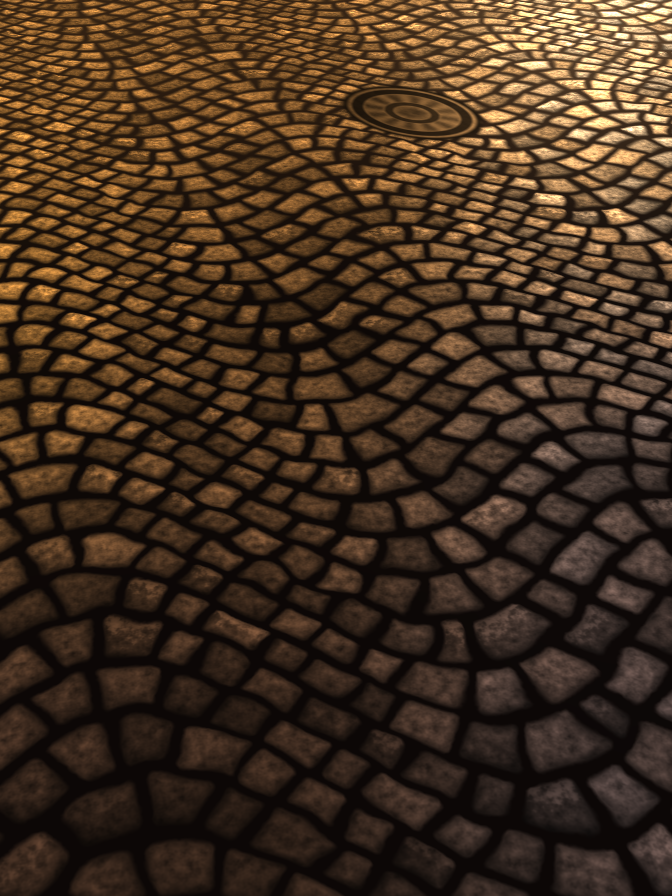
Give the GLSL for this texture, as a Shadertoy shader.

```glsl
// Night street of cobblestones laid in arcs, with a round iron cover and a warm lamp glow.

const float HORIZON = 1.45;   // height of the vanishing line
const float DEPTH = 1.6;      // ground depth scale
const float ROWS = 16.0;      // stone rows per ground unit
const float COLUMNS = 18.0;   // stones per ground unit along a row

vec2 hash2(vec2 p) {
    p = vec2(dot(p, vec2(127.1, 311.7)), dot(p, vec2(269.5, 183.3)));
    return fract(sin(p) * 43758.5);
}

float gradientNoise(vec2 p) {
    vec2 i = floor(p), f = fract(p);
    vec2 s = f * f * (3.0 - 2.0 * f), e = vec2(1.0, 0.0);
    float a = dot(hash2(i) * 2.0 - 1.0, f);
    float b = dot(hash2(i + e.xy) * 2.0 - 1.0, f - e.xy);
    float c = dot(hash2(i + e.yx) * 2.0 - 1.0, f - e.yx);
    float d = dot(hash2(i + e.xx) * 2.0 - 1.0, f - e.xx);
    return mix(mix(a, b, s.x), mix(c, d, s.x), s.y);
}

float fbm(vec2 p) {
    float sum = 0.0, amp = 0.6;
    for (int i = 0; i < 3; i++) {
        sum += amp * gradientNoise(p);
        p = mat2(1.6, 1.2, -1.2, 1.6) * p;
        amp *= 0.55;
    }
    return sum;
}

float roundBox(vec2 p, vec2 halfSize, float radius) {
    vec2 q = abs(p) - halfSize + radius;
    return length(max(q, 0.0)) + min(max(q.x, q.y), 0.0) - radius;
}

float spot(vec2 p, vec2 centre, vec2 size) {
    vec2 q = (p - centre) / size;
    return exp(-dot(q, q));
}

float arcPhase(vec2 g, float frequency, float tilt) {
    return frequency * (g.x + tilt * (g.y - 1.65) + 0.31);
}

// Finds the stone under a ground point: its id, local position and length
void layStones(vec2 g, out vec2 id, out vec2 local, out float len) {
    float frequency = 9.7, tilt = 0.37, bend = 0.95;
    float phase = arcPhase(g, frequency, tilt);
    float rise = bend * sin(phase);
    vec2 grad = vec2(rise, 1.0 + tilt * rise);
    float v = (g.y - bend / frequency * cos(phase)) * ROWS;
    float row = floor(v);

    // Project to the row's centre line so that joints cross it squarely
    vec2 foot = g - grad * (v - row - 0.5) / (ROWS * dot(grad, grad));
    phase = arcPhase(foot, frequency, tilt);
    float u = (foot.x * 1.15 - 0.075 * sin(2.0 * phase) / frequency) * COLUMNS;
    u += hash2(vec2(row, 3.0)).x * 7.0;

    float column = floor(u);
    if (u < column + 0.4 * hash2(vec2(column, row)).x) column -= 1.0;
    float left = column + 0.4 * hash2(vec2(column, row)).x;
    float right = column + 1.0 + 0.4 * hash2(vec2(column + 1.0, row)).x;
    id = vec2(column, row);
    len = right - left;
    local = vec2(u - 0.5 * (left + right), v - row - 0.5);
}

// Lamp light reaching the stones
vec3 streetLight(vec2 p) {
    vec3 c = mix(vec3(0.24, 0.165, 0.12), vec3(0.58, 0.39, 0.19), smoothstep(0.15, 1.0, p.y));
    float cool = smoothstep(-0.1, 0.35, p.x) * (1.0 - smoothstep(0.45, 0.85, p.y));
    c = mix(c, vec3(0.35, 0.28, 0.26), 0.75 * cool);
    c += vec3(0.70, 0.58, 0.44) * spot(p, vec2(0.31, 1.02), vec2(0.19, 0.20));
    c += vec3(0.16, 0.13, 0.10) * spot(p, vec2(0.30, 0.72), vec2(0.18, 0.22));
    c += vec3(0.16, 0.11, 0.03) * spot(p, vec2(-0.38, 0.68), vec2(0.16, 0.24));
    c *= 1.0 - 0.2 * spot(p, vec2(-0.05, 0.65), vec2(0.2, 0.12));
    return c * mix(0.72, 1.0, smoothstep(0.0, 0.4, p.y));
}

vec3 paving(vec2 p, vec3 light, float pixel) {
    float d = HORIZON - p.y;
    vec2 g = vec2(p.x, DEPTH) / d;
    float footprint = ROWS * DEPTH * pixel / (d * d);
    vec2 wobble = vec2(gradientNoise(g * 23.0), gradientNoise(g * 23.0 + 40.0));
    vec2 id, local;
    float len;
    layStones(g + 0.012 * wobble, id, local, len);

    // Stone outline: slight turn, uneven size and rough rim
    vec2 rnd = hash2(id + 17.0), rnd2 = hash2(id + 71.0);
    float turn = (rnd.x - 0.5) * 0.18;
    local += turn * vec2(-local.y, local.x);
    float grain = fbm(g * 95.0);
    vec2 halfSize = vec2(0.5 * len, 0.5) - 0.065 - 0.06 * rnd2;
    float edge = roundBox(local, halfSize, 0.11) + 0.07 * grain;
    float soft = 0.035 + 0.5 * footprint;
    float mask = 1.0 - smoothstep(-soft, soft, edge);

    // Stone face: own tone, tilt towards the lamp, pitted grain and glints
    float tone = 0.68 + 0.55 * rnd.y;
    float tilt = 0.85 + 0.5 * dot(local, rnd2 - vec2(0.5, -0.2));
    float pits = 1.0 + 1.1 * grain / (1.0 + 3.0 * footprint);
    float dome = mix(0.68, 1.08, smoothstep(0.0, 0.18, -edge));
    float glint = smoothstep(0.72, 1.0, rnd2.x) * smoothstep(0.0, 0.4, local.y + grain);
    vec3 face = light * tone * tilt * pits * dome * 1.12 + light * glint * 0.35;
    face = mix(face, face.bgr * vec3(1.1, 1.0, 0.9), 0.22 * rnd2.y * smoothstep(0.0, 0.35, p.x));
    vec3 joint = vec3(0.04, 0.023, 0.02) + light * (0.03 + 0.25 * smoothstep(0.6, 1.05, p.y));
    return mix(joint, face, mask);
}

// Iron cover: rim, grooves, ribs and a studded hub
vec3 ironCover(vec2 q, vec3 light) {
    float r = length(q), angle = atan(q.y, q.x);
    float groove = smoothstep(0.05, 0.11, abs(r - 0.80));
    float hub = smoothstep(0.03, 0.09, abs(r - 0.34));
    float ribs = 0.5 + 0.5 * cos(angle * 12.0);
    float band = smoothstep(0.38, 0.46, r) * (1.0 - smoothstep(0.64, 0.74, r));
    float level = 0.72 - 0.28 * ribs * band - 0.3 * (1.0 - smoothstep(0.1, 0.3, r));
    level += 0.2 * fbm(q * 7.0) + 0.12 * q.x;
    return light * level * mix(0.3, 1.0, groove) * mix(0.4, 1.0, hub);
}

void mainImage(out vec4 fragColor, in vec2 fragCoord) {
    vec2 p = (fragCoord - vec2(0.5 * iResolution.x, 0.0)) / iResolution.y;
    float pixel = 1.0 / iResolution.y;
    vec3 light = streetLight(p);
    vec3 color = paving(p, light, pixel);

    vec2 q = p - vec2(0.085, 0.874);
    q = mat2(0.988, 0.156, -0.156, 0.988) * vec2(q.x, q.y);
    q = vec2(q.x, q.y + 0.312 * q.x * 0.0) / vec2(0.077, 0.027);
    float r = length(q), aa = pixel / 0.027;
    color = mix(color, light * 0.16, 1.0 - smoothstep(1.0 - aa, 1.06 + aa, r));
    color = mix(color, ironCover(q, light), 1.0 - smoothstep(0.95 - aa, 0.95 + aa, r));
    fragColor = vec4(clamp(color, 0.0, 1.0), 1.0);
}
```
